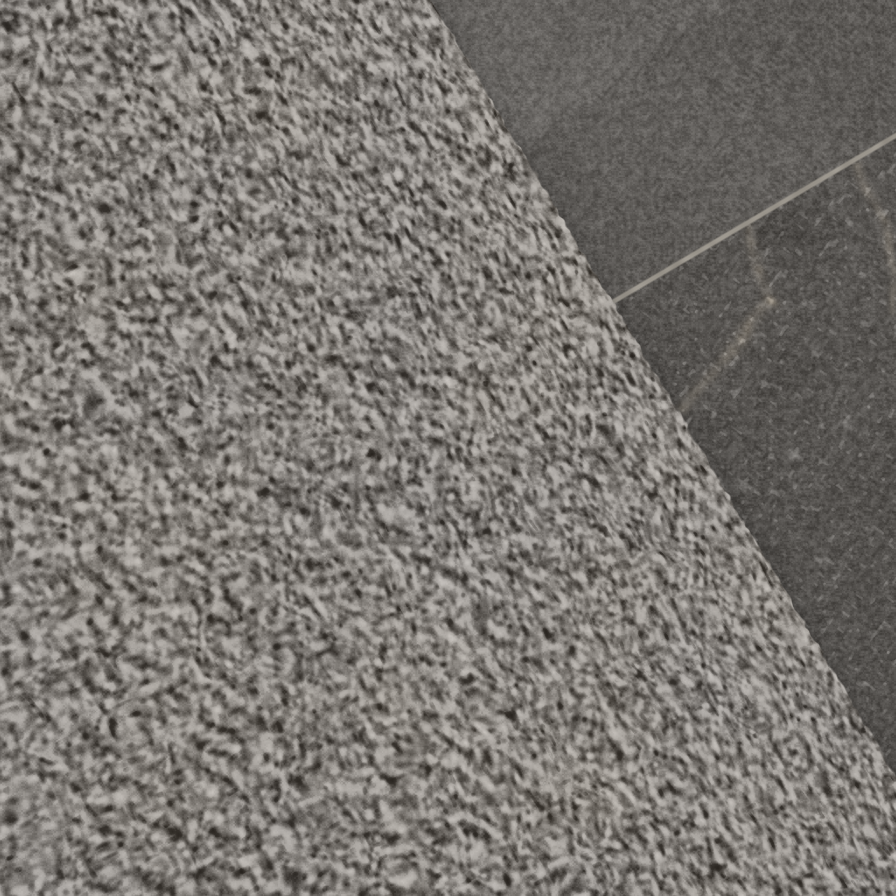
Write a three.js fragment shader that draws this texture.

```glsl
// Woven grey carpet meeting dark stone tiles along a slanted edge, with one pale grout line.
varying vec2 vUv;

#define EDGE_TOP vec2(0.482, 1.0)
#define EDGE_DIR vec2(0.513, -0.858)
#define GROUT_START vec2(0.684, 0.663)
#define GROUT_DIR vec2(0.862, 0.507)
#define GROUT_HALF_WIDTH 0.0026
#define SOFT 0.0014
#define GRAIN_ACROSS 215.0
#define GRAIN_ALONG 98.0
#define CARPET_LEVEL 0.520
#define CARPET_CONTRAST 0.88
#define TILE_LEVEL 0.342
#define WARM_TINT vec3(0.012, -0.005, -0.025)

float hash(vec2 p) {
  return fract(sin(dot(p, vec2(127.1, 311.7))) * 43758.5453);
}

float noise(vec2 p) {
  vec2 i = floor(p), f = fract(p);
  f = f * f * (3.0 - 2.0 * f);
  return mix(mix(hash(i), hash(i + vec2(1.0, 0.0)), f.x),
             mix(hash(i + vec2(0.0, 1.0)), hash(i + 1.0), f.x), f.y);
}

float fbm(vec2 p) {
  float sum = 0.0, amp = 0.5;
  for (int i = 0; i < 4; i++) {
    sum += amp * noise(p);
    p = mat2(1.6, 1.2, -1.2, 1.6) * p + 7.3;
    amp *= 0.5;
  }
  return sum / 0.9375;
}

float cross2(vec2 a, vec2 b) {
  return a.x * b.y - a.y * b.x;
}

float segmentDist(vec2 p, vec2 a, vec2 b) {
  vec2 ab = b - a;
  return length(p - a - ab * clamp(dot(p - a, ab) / dot(ab, ab), 0.0, 1.0));
}

// Thin mineral streak with a broken, frayed body
float vein(vec2 p, vec2 a, vec2 b, float width) {
  float d = segmentDist(p, a, b) / width;
  return exp(-d * d) * (0.35 + 0.8 * noise(p * 110.0));
}

// Fibres stretched along the edge, growing coarser away from it
vec3 carpet(vec2 p, float away) {
  float along = dot(p - EDGE_TOP, EDGE_DIR);
  vec2 sway = vec2(noise(p * 30.0), noise(p * 30.0 + 40.0)) - 0.5;
  vec2 q = vec2(GRAIN_ACROSS * away / (1.0 + 0.45 * away), GRAIN_ALONG * along);
  q += sway * vec2(1.4, 0.6);

  // Side-lit relief keeps the grain crisp without broad blotches
  float tufts = noise(q) - 0.5;
  float relief = noise(q * vec2(0.9, 1.0) + 19.0) - noise(q * vec2(0.9, 1.0) + vec2(20.1, 19.5));
  float fibres = noise(mat2(1.35, 0.25, -0.3, 1.7) * q + 53.0) - 0.5;
  float pits = smoothstep(0.62, 0.92, noise(q * vec2(1.0, 1.25) + 91.0));
  float patches = fbm(p * 9.0) - 0.5;

  float v = 0.30 * tufts + 0.30 * relief + 0.38 * fibres;
  v = CARPET_LEVEL + CARPET_CONTRAST * v - 0.15 * pits + 0.05 * patches;
  v += 0.02 * smoothstep(0.6, 0.0, away) - 0.01;
  v += 0.06 * (hash(floor(p * 512.0)) - 0.5);
  v = min(v, 0.65 + 0.4 * (v - 0.65));
  v = max(v, 0.20 + 0.3 * (v - 0.20));
  return v + WARM_TINT + vec3(0.010, 0.004, -0.010) * patches;
}

vec3 stone(vec2 p, float aboveGrout) {
  float upper = smoothstep(-SOFT, SOFT, aboveGrout);
  vec2 turned = mat2(0.8, 0.6, -0.6, 0.8) * p;
  float cloud = fbm(p * 7.0 + 12.0) - 0.5;
  float grain = noise(turned * 270.0) + 0.5 * noise(turned * 150.0 + 31.0) - 0.75;
  float v = TILE_LEVEL + 0.07 * cloud + 0.11 * grain;
  v += 0.06 * (hash(floor(p * 512.0) + 5.0) - 0.5);

  // Upper tile: pale sheet with a diagonal boundary
  vec2 bent = p + 0.022 * (vec2(noise(p * 20.0), noise(p * 20.0 + 9.0)) - 0.5);
  float sheet = cross2(vec2(0.195, 0.143), bent - vec2(0.612, 0.857));
  v += upper * (0.012 + 0.045 * smoothstep(-0.003, 0.003, sheet));

  // Lower tile: bent veins, a dark pocket and pale specks
  float streaks = vein(bent, vec2(0.833, 0.755), vec2(0.859, 0.661), 0.006)
                + vein(bent, vec2(0.859, 0.661), vec2(0.768, 0.545), 0.006)
                + 0.8 * vein(bent, vec2(0.961, 0.818), vec2(1.005, 0.655), 0.005);
  vec2 toPocket = p - vec2(0.88, 0.74);
  float pocket = exp(-dot(toPocket, toPocket) / 0.0012);
  float specks = smoothstep(0.72, 0.96, noise(turned * 165.0 + 70.0));
  float lower = 1.0 - upper;
  v += lower * (0.11 * streaks - 0.05 * pocket + 0.12 * specks - 0.012);

  vec3 warmth = vec3(0.020, 0.008, -0.012) * streaks * lower;
  return v + WARM_TINT * 0.65 + warmth;
}

void main() {
  vec2 p = vUv;
  // Positive on the carpet, to the left of the edge
  float carpetSide = cross2(p - EDGE_TOP, EDGE_DIR);
  float aboveGrout = cross2(GROUT_DIR, p - GROUT_START);

  // Tile floor, grout line and the shade beside the carpet
  vec3 tile = stone(p, aboveGrout);
  float grout = 1.0 - smoothstep(GROUT_HALF_WIDTH - SOFT, GROUT_HALF_WIDTH + SOFT, abs(aboveGrout));
  tile = mix(tile, vec3(0.60, 0.58, 0.545) + 0.08 * (noise(p * 90.0) - 0.5), grout);
  tile *= 1.0 - 0.14 * exp(-max(-carpetSide, 0.0) / 0.012);

  float fray = 0.004 * (noise(p * 150.0) - 0.5);
  float cover = smoothstep(-SOFT, SOFT, carpetSide + fray);
  vec3 colour = mix(tile, carpet(p, max(carpetSide, 0.0)), cover);
  gl_FragColor = vec4(clamp(colour, 0.0, 1.0), 1.0);
}
```
